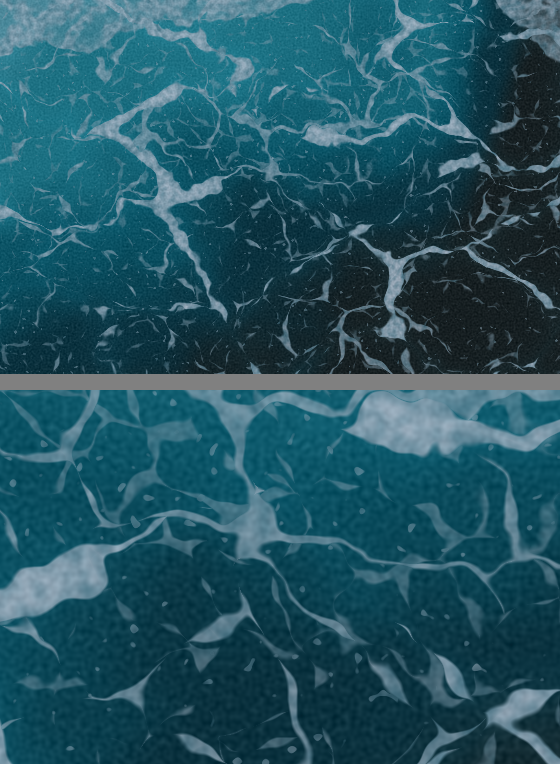
Top: the whole. Bottom: its middle third, enlarged.
A Shadertoy shader for this texture:

```glsl
// Aerial view of a dark teal sea crossed by branching veins of foam.
// Depth is a tinted ramp; three scales of warped Voronoi borders swell and taper
// with gradient noise to form veins and threads; ridged noise makes the surf.

#define VEIN_SCALE 2.9
#define VEIN_WIDTH 0.018
#define VEIN_SWELL 0.17
#define BRANCH_SCALE 6.5
#define THREAD_SCALE 14.0
#define JOIN_SHARPNESS 28.0
#define WARP 0.19
#define RIPPLE 0.022
#define FRAY 0.007
#define GRAIN 0.085

const vec3 ABYSS = vec3(0.085, 0.118, 0.128);
const vec3 DEEP = vec3(0.038, 0.19, 0.24);
const vec3 TEAL = vec3(0.035, 0.31, 0.38);
const vec3 SHALLOW = vec3(0.11, 0.44, 0.51);
const vec3 BRIGHT = vec3(0.27, 0.53, 0.60);
const vec3 FOAM_THIN = vec3(0.33, 0.49, 0.56);
const vec3 FOAM_THICK = vec3(0.64, 0.70, 0.76);

vec2 hash2(vec2 p) {
    vec3 q = fract(p.xyx * vec3(0.1031, 0.1030, 0.0973));
    q += dot(q, q.yzx + 33.33);
    return fract((q.xx + q.yz) * q.zy);
}

float corner(vec2 cell, vec2 f, vec2 o) {
    return dot(hash2(cell + o) * 2.0 - 1.0, f - o);
}

float gradientNoise(vec2 p) {
    vec2 c = floor(p), f = p - c;
    vec2 s = f * f * f * (f * (f * 6.0 - 15.0) + 10.0);
    return mix(mix(corner(c, f, vec2(0, 0)), corner(c, f, vec2(1, 0)), s.x),
               mix(corner(c, f, vec2(0, 1)), corner(c, f, vec2(1, 1)), s.x), s.y);
}

vec2 noisePair(vec2 p) {
    return vec2(gradientNoise(p), gradientNoise(p + 51.7));
}

float fbm(vec2 p) {
    float sum = 0.0, amp = 0.6;
    for (int i = 0; i < 4; i++) {
        sum += amp * gradientNoise(p);
        p = mat2(1.6, 1.2, -1.2, 1.6) * p + 7.3;
        amp *= 0.5;
    }
    return sum;
}

// Distance to the cell borders, smoothly joined so that junctions thicken.
float borderDistance(vec2 p) {
    vec2 cell = floor(p), f = p - cell, home = vec2(0), toHome = vec2(0);
    float nearest = 9.0, joined = 1e-8;
    for (int j = -1; j <= 1; j++)
    for (int i = -1; i <= 1; i++) {
        vec2 o = vec2(i, j);
        vec2 r = o + hash2(cell + o) - f;
        if (dot(r, r) < nearest) { nearest = dot(r, r); home = o; toHome = r; }
    }
    for (int j = -2; j <= 2; j++)
    for (int i = -2; i <= 2; i++) {
        vec2 o = home + vec2(i, j);
        vec2 r = o + hash2(cell + o) - f;
        vec2 across = r - toHome;
        if (dot(across, across) > 1e-4)
            joined += exp(-JOIN_SHARPNESS * dot(0.5 * (toHome + r), normalize(across)));
    }
    return -log(joined) / JOIN_SHARPNESS;
}

vec3 water(float light) {
    vec3 c = mix(ABYSS, DEEP, smoothstep(0.14, 0.36, light));
    c = mix(c, TEAL, smoothstep(0.37, 0.56, light));
    c = mix(c, SHALLOW, smoothstep(0.52, 0.74, light));
    return mix(c, BRIGHT, smoothstep(0.75, 1.02, light));
}

void mainImage(out vec4 fragColor, in vec2 fragCoord) {
    vec2 p = fragCoord / iResolution.y;
    vec2 uv = fragCoord / iResolution.xy;
    float soft = 0.0015 + 0.5 / iResolution.y;

    // Water: bright at the upper left, nearly black at the lower right
    float light = 0.38 + 0.60 * uv.y - 0.42 * uv.x - 0.35 * smoothstep(0.74, 1.0, uv.x);
    light += 0.30 * fbm(p * 2.2 + 3.0);
    vec3 col = water(light);

    // Drifting, frayed coordinates shared by all foam
    vec2 drift = vec2(fbm(p * 2.8 + 11.0), fbm(p * 2.8 + 27.0));
    vec2 q = p + WARP * drift + RIPPLE * noisePair(p * 15.0) + FRAY * noisePair(p * 48.0);
    vec2 slanted = mat2(0.82, 0.42, -0.50, 1.12) * q;

    // Main veins: width swells and tapers along each strand
    float swell = VEIN_SWELL * fbm(p * 3.4 + 8.0) + 0.05 * gradientNoise(p * 21.0);
    float d = borderDistance(slanted * VEIN_SCALE + vec2(4.3, 7.6)) - VEIN_WIDTH - swell;
    d += 0.03 * smoothstep(0.35, 0.05, uv.y);
    float vein = smoothstep(soft, -soft, d / VEIN_SCALE);
    col += vec3(0.01, 0.035, 0.04) * exp(-10.0 * max(d, 0.0));

    // Side branches and broken threads, gathered in patches
    float patches = fbm(p * 2.4 + 19.0);
    float b = borderDistance(slanted * BRANCH_SCALE + 31.0) - 0.005;
    b -= 0.13 * patches + 0.11 * gradientNoise(p * 19.0 + 2.0);
    float branch = 0.75 * smoothstep(soft, -soft, b / BRANCH_SCALE);
    float t = borderDistance(q * THREAD_SCALE + 63.0) + 0.005;
    t -= 0.16 * patches + 0.22 * gradientNoise(p * 33.0 + 9.0);
    float thread = 0.45 * smoothstep(soft, -soft, t / THREAD_SCALE);
    float fleck = 0.5 * smoothstep(0.36, 0.46, gradientNoise(p * 85.0) + 0.25 * patches);

    // Surf: bright rim at the front, torn lace behind it
    float front = max(uv.y - 0.83 - 0.34 * uv.x, 1.3 * (uv.x - 0.88) + uv.y - 1.0);
    front += 0.17 * fbm(p * 5.5 + 40.0) + 0.02 * gradientNoise(p * 30.0);
    float ridge = 1.0 - 2.6 * abs(fbm(q * 10.0 + 13.0));
    float lace = smoothstep(0.35, 0.95, ridge + 0.5 * gradientNoise(p * 45.0));
    float rim = exp(-35.0 * max(front, 0.0));
    float surf = smoothstep(-soft, 3.0 * soft, front) * mix(0.22 + 0.62 * lace, 0.85, rim);

    // Foam shading: curling streaks, with a paler core in thick strands
    float curl = 1.0 - 3.2 * abs(gradientNoise(q * 24.0 + 5.0 * drift));
    float mottle = 0.28 + 0.35 * curl + 0.75 * gradientNoise(p * 70.0);
    mottle += 0.25 * smoothstep(0.0, -0.05, d) * vein;
    vec3 foam = mix(FOAM_THIN, FOAM_THICK, clamp(mottle, 0.0, 1.0));
    float cover = max(max(vein * 0.92, surf), max(max(branch, thread), fleck));
    col = mix(col, foam, cover);

    // Film grain
    col += GRAIN * gradientNoise(p * 171.0 + 0.25);
    fragColor = vec4(clamp(col, 0.0, 1.0), 1.0);
}
```
